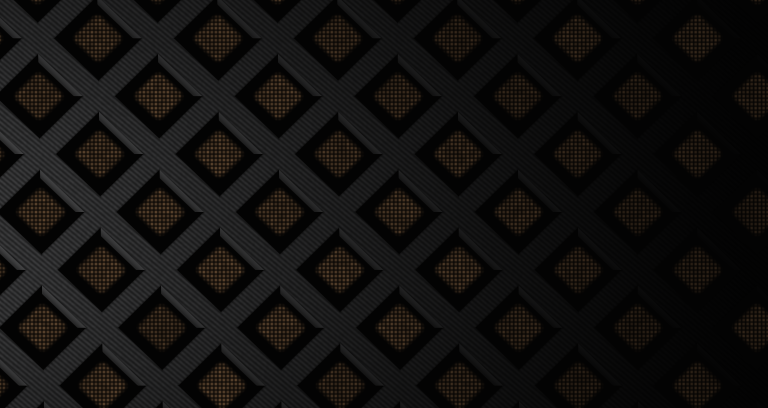
This pattern is drawn by a Shadertoy shader. Its source:

```glsl
// A dark ribbed lattice with diamond openings over a brown woven mesh.
// Skewing the plane turns the staggered diamonds into a unit square grid;
// each cell is layered as recess, mesh, bevelled wall and ribbed bar.

const vec2  PERIOD       = vec2(0.2938, 0.2837); // repeat, in canvas heights
const vec2  ANCHOR       = vec2(1.709, 0.906);   // centre of one opening
const float TAPER        = 0.010;                // lattice narrows downwards
const float OPENING      = 0.365;                // half side, in cells
const float WALL         = 0.073;                // visible wall depth
const float MESH_SIZE    = 0.232;
const float MESH_ROUND   = 0.085;
const float MESH_PITCH   = 0.0098;
const float RIB_PITCH    = 0.0100;
const vec2  RIB_NORMAL   = vec2(0.64, 0.77);
const vec3  BAR_COLOR    = vec3(0.200, 0.201, 0.205);
const vec3  WALL_COLOR   = vec3(0.255, 0.256, 0.260);
const vec3  RECESS_COLOR = vec3(0.013, 0.012, 0.011);
const vec3  THREAD_COLOR = vec3(0.330, 0.245, 0.165);
const float TAU          = 6.2831853;

float hash(vec2 p) {
    vec3 q = fract(vec3(p.xyx) * 0.1031);
    q += dot(q, q.yzx + 33.33);
    return fract((q.x + q.y) * q.z);
}

float valueNoise(vec2 p) {
    vec2 i = floor(p), f = fract(p);
    f = f * f * (3.0 - 2.0 * f);
    return mix(mix(hash(i), hash(i + vec2(1, 0)), f.x),
               mix(hash(i + vec2(0, 1)), hash(i + vec2(1, 1)), f.x), f.y);
}

float roundedSquare(vec2 p, float size, float radius) {
    vec2 q = abs(p) - size + radius;
    return length(max(q, 0.0)) + min(max(q.x, q.y), 0.0) - radius;
}

// Light enters at the left and dies away to the right.
float sideLight(vec2 p) {
    float across = pow(1.0 - smoothstep(-0.3, 1.85, p.x), 0.8);
    return across * (1.0 - 0.35 * smoothstep(0.1, 0.65, abs(p.y - 0.45)));
}

vec3 meshColor(vec2 p, vec2 id) {
    vec2 wave = 0.5 + 0.5 * cos(TAU * p / MESH_PITCH);
    float weave = 0.12 + 0.88 * sqrt(wave.x * wave.y);
    float wear = mix(0.85, 1.1, hash(id + 40.0))
               * mix(0.8, 1.15, valueNoise(p / MESH_PITCH));
    return THREAD_COLOR * weave * wear;
}

vec3 barColor(vec2 p, float light) {
    float rib = 0.5 + 0.5 * cos(TAU * dot(p, RIB_NORMAL) / RIB_PITCH);
    float grain = mix(0.94, 1.06, valueNoise(p * 180.0));
    return BAR_COLOR * (0.06 + light) * mix(0.68, 1.1, rib) * grain;
}

void mainImage(out vec4 fragColor, in vec2 fragCoord) {
    vec2 p = fragCoord / iResolution.y;
    float light = sideLight(p);
    float aa = 1.0 / (iResolution.y * PERIOD.y);

    // Staggered diamonds become squares; x runs up-right, y down-right.
    vec2 g = p - ANCHOR;
    g.x *= 1.0 - TAPER * g.y;
    g /= PERIOD;
    vec2 grid = vec2(g.x + g.y, g.x - g.y);
    vec2 id = floor(grid + 0.5);
    vec2 cell = grid - id;
    float edge = max(abs(cell.x), abs(cell.y)) - OPENING;

    // Recess and mesh, shaded softly around its border.
    float border = roundedSquare(cell, MESH_SIZE, MESH_ROUND);
    float meshMask = 1.0 - smoothstep(-0.055, 0.018, border);
    float meshLight = mix(0.55, 1.0, smoothstep(0.0, 0.6, light));
    vec3 color = mix(RECESS_COLOR, meshColor(p, id) * meshLight, meshMask);

    // The upper-right wall catches light; its ends are mitred.
    float depth = cell.x - (OPENING - WALL);
    float wallMask = smoothstep(-aa, aa, depth)
                   * smoothstep(-aa, aa, cell.x - abs(cell.y));
    float wallShade = mix(0.65, 1.0, smoothstep(0.0, WALL, depth));
    color = mix(color, WALL_COLOR * (0.07 + light) * wallShade, wallMask);

    // Bars, slightly darkened where they turn into the openings.
    vec3 bar = barColor(p, light) * mix(0.72, 1.0, smoothstep(0.0, 0.025, edge));
    color = mix(color, bar, smoothstep(-aa, aa, edge));

    fragColor = vec4(color, 1.0);
}
```
